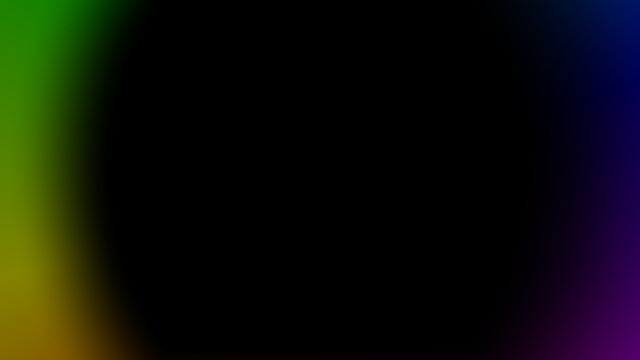
This background is drawn by a Shadertoy shader. Its source:

```glsl
// A dark oval framed by a soft rainbow glow: green and gold on the left,
// a slower fade to blue and purple on the right. Hue follows the angle around
// the centre, and brightness follows the distance from a flattened oval.
#define HUE_OFFSET 0.715            // hue on the right-hand axis, in turns
#define GLOW_LEVEL 0.51             // brightest value of the rim
#define OVAL_SHIFT vec2(0.0, 0.025) // oval centre, in canvas heights
#define OVAL_FLATTEN 0.82           // vertical weight of the oval distance
#define LEFT_FADE vec2(0.57, 0.87)  // start and end of the left glow
#define RIGHT_FADE vec2(0.54, 1.15) // start and end of the right glow
#define FLOOR_GLOW 0.035            // faint light along the bottom edge
#define FLOOR_HEIGHT 0.03           // its height, in canvas heights

const float TAU = 6.2831853;

// Fully saturated colour for a hue in turns
vec3 hueColor(float hue) {
    vec3 wheel = abs(fract(hue + vec3(0.0, 2.0, 1.0) / 3.0) * 6.0 - 3.0);
    return clamp(wheel - 1.0, 0.0, 1.0);
}

// Rim brightness, zero inside the oval
float rimGlow(vec2 p) {
    vec2 q = (p - OVAL_SHIFT) * vec2(1.0, OVAL_FLATTEN);
    float side = smoothstep(-0.6, 0.6, p.x);
    vec2 fade = mix(LEFT_FADE, RIGHT_FADE, side);
    return GLOW_LEVEL * smoothstep(fade.x, fade.y, length(q));
}

void mainImage(out vec4 fragColor, in vec2 fragCoord) {
    // Centred coordinates, one unit per canvas height
    vec2 p = (fragCoord - 0.5 * iResolution.xy) / iResolution.y;

    // Light from the rim and from the bottom edge
    float floorLight = FLOOR_GLOW * (1.0 - smoothstep(0.0, FLOOR_HEIGHT, p.y + 0.5));
    float light = max(rimGlow(p), floorLight);

    // Hue runs backwards around the centre
    float angle = atan(p.y, p.x + 1e-5);
    fragColor = vec4(hueColor(HUE_OFFSET - angle / TAU) * light, 1.0);
}
```
